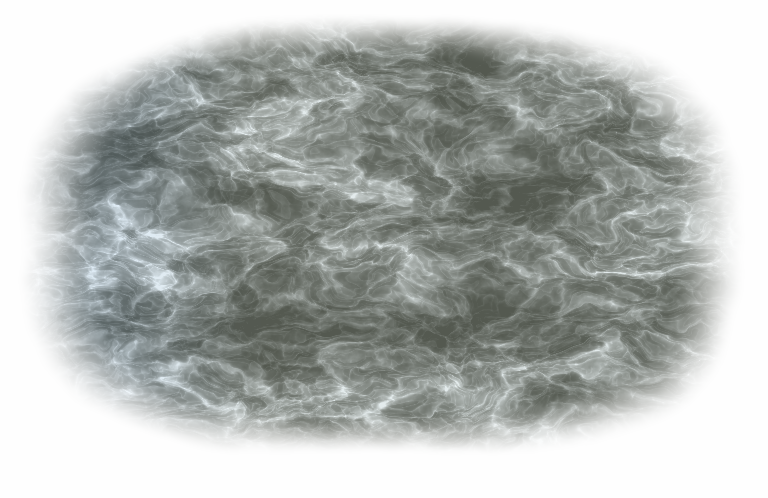
Give the GLSL for this texture, as a WebGL 1 fragment shader.

```glsl
precision highp float;
// Churning grey-green sea water laced with foam, fading softly to white paper.
// Domain-warped gradient noise gives swells; its zero lines become foam veins.
// Every noise layer wraps on a whole number of cells, so the canvas tiles.
uniform vec2 u_resolution;

float hash(vec2 p) {
  vec3 q = fract(p.xyx * vec3(0.1031, 0.1030, 0.0973));
  q += dot(q, q.yzx + 33.33);
  return fract((q.x + q.y) * q.z);
}

// Dot product of a cell corner's random direction with the offset from it
float corner(vec2 cell, vec2 offset, vec2 period) {
  float angle = 6.28318 * hash(mod(cell, period) + period * 0.37);
  return dot(vec2(cos(angle), sin(angle)), offset);
}

// Gradient noise that repeats after period cells
float noise(vec2 p, vec2 period) {
  vec2 cell = floor(p);
  vec2 f = p - cell;
  vec2 s = f * f * f * (f * (f * 6.0 - 15.0) + 10.0);
  vec2 e = vec2(1.0, 0.0);
  float low = mix(corner(cell, f, period), corner(cell + e.xy, f - e.xy, period), s.x);
  float high = mix(corner(cell + e.yx, f - e.yx, period), corner(cell + e.xx, f - e.xx, period), s.x);
  return mix(low, high, s.y);
}

float fbm(vec2 uv, vec2 cells) {
  float sum = 0.0;
  float amp = 0.5;
  for (int i = 0; i < 4; i++) {
    sum += amp * noise(uv * cells, cells);
    cells *= 2.0;
    amp *= 0.5;
  }
  return sum;
}

// Foam line: crisp on the leading side, trailing off softly behind
float vein(float n) {
  return exp(-abs(n) * mix(6.0, 20.0, step(0.0, n)));
}

// Net of veins, from wide cells down to fine lace
float foamWeb(vec2 uv) {
  vec2 cells = vec2(9.0, 13.0);
  float sum = 0.0;
  float amp = 0.4;
  for (int i = 0; i < 4; i++) {
    sum += amp * vein(noise(uv * cells, cells));
    cells *= 2.0;
    amp *= 0.7;
  }
  return sum;
}

void main() {
  vec2 uv = gl_FragCoord.xy / u_resolution;

  // Turbulent displacement, wide swirls and then small curls
  vec2 swirl = vec2(fbm(uv, vec2(5.0, 6.0)), fbm(uv, vec2(6.0, 7.0)));
  vec2 p = uv + swirl * vec2(0.11, 0.09);
  vec2 curl = vec2(fbm(p, vec2(19.0, 17.0)), fbm(p, vec2(21.0, 18.0)));
  p += curl * vec2(0.025, 0.03);

  // Swells, lace and the thicker breaking crests
  float swell = fbm(p, vec2(4.0, 7.0));
  float web = foamWeb(p) * (1.0 + 1.3 * swell);
  float crest = vein(noise(p * vec2(6.0, 8.0), vec2(6.0, 8.0)));
  crest *= smoothstep(-0.05, 0.35, fbm(uv, vec2(7.0, 8.0)));

  // Fine bubbles and spray, strongest on the foam
  float grain = fbm(uv, vec2(80.0, 62.0));
  float spray = smoothstep(0.25, 0.55, noise(uv * vec2(150.0, 110.0), vec2(150.0, 110.0)));
  float foam = 0.06 + 0.85 * web + 0.55 * swell + 0.45 * crest;
  foam += grain * (0.12 + 0.3 * web) + spray * 0.25 * web;
  foam = clamp(foam, 0.0, 1.1);

  // Olive depths to pale foam, with a cooler haze on the left
  vec3 color = mix(vec3(0.33, 0.35, 0.315), vec3(0.84, 0.87, 0.87), foam);
  color += vec3(-0.02, 0.0, 0.035) * (1.0 - smoothstep(0.12, 0.36, uv.x));

  // Ragged rounded border dissolving into white
  vec2 q = abs(uv - vec2(0.495, 0.525)) / vec2(0.47, 0.44);
  float rim = pow(q.x * q.x * q.x + q.y * q.y * q.y, 1.0 / 3.0);
  rim += 0.09 * fbm(uv, vec2(4.0, 3.0));
  color = mix(color, vec3(0.995), smoothstep(0.79, 1.01, rim));

  gl_FragColor = vec4(color, 1.0);
}
```
